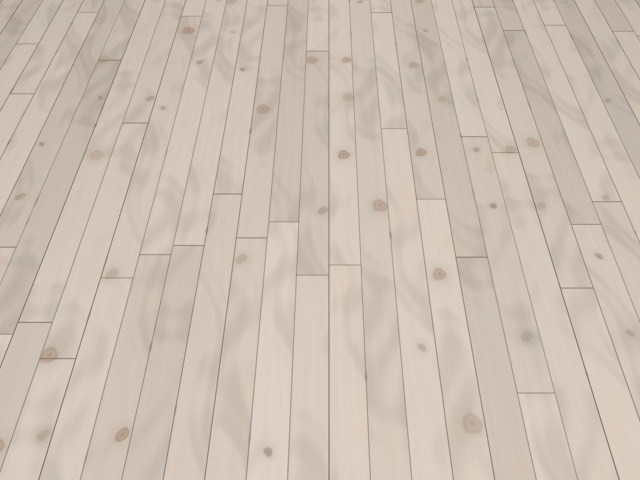
Write a Shadertoy shader that draws this texture.

```glsl
// A whitewashed pine floor seen in perspective, its boards running to a far vanishing point.
// Canvas points are projected onto the floor, split into columns and staggered boards,
// then given layered-sine stains and grain, cellular knots and thin dark seams.

float hash(vec2 p) {
    vec3 q = fract(p.xyx * vec3(0.1031, 0.1030, 0.0973));
    q += dot(q, q.yzx + 33.33);
    return fract((q.x + q.y) * q.z);
}

// Warped layers of sines, about 0 to 1
float cloud(vec2 p) {
    p += 0.8 * sin(p.yx * 1.7 + vec2(0.3, 1.9));
    return 0.5 + 0.25 * sin(p.x * 1.3 + p.y * 0.9)
               + 0.15 * sin(p.x * 2.9 - p.y * 2.1 + 1.0)
               + 0.10 * sin(p.x * 5.3 + p.y * 4.7);
}

// Soft line of the given half width
float seam(float dist, float halfWidth, float pixel) {
    return 1.0 - smoothstep(0.0, halfWidth + pixel, dist);
}

void mainImage(out vec4 fragColor, in vec2 fragCoord) {
    vec2 uv = fragCoord / iResolution.xy;
    float pixel = 1.0 / iResolution.x;

    // Floor plane: x counts board widths, y is distance at the same scale
    float depth = 1.0 / (1.97 - uv.y);
    float boardWidth = 0.0329 / depth;
    vec2 ground = vec2((uv.x - 0.514) / boardWidth, 40.0 * depth);

    // Staggered boards: one jittered joint in each slot of a column
    float column = floor(ground.x);
    float along = ground.y / 13.0 + 7.0 * hash(vec2(column, 3.0));
    float slot = floor(along);
    float joint = slot + 0.15 + 0.7 * hash(vec2(column, slot + 9.0));
    float board = slot + step(joint, along);
    float tone = hash(vec2(column, board + 31.0));
    vec2 shift = 40.0 * vec2(tone, hash(vec2(board, column + 17.0)));

    // Knots: at most one in each cell of a column
    vec2 cell = vec2(column, floor(ground.y / 2.5));
    float seed = hash(cell + 5.0);
    float present = step(0.75, hash(cell + 71.0));
    vec2 center = vec2(0.2 + 0.6 * hash(cell + 23.0), 0.35 + 0.3 * hash(cell + 47.0));
    vec2 offset = (fract(ground / vec2(1.0, 2.5)) - center) * vec2(1.0, 2.5);
    float radius = 0.09 + 0.2 * seed * seed;
    float reach = length(offset + 0.02 * sin(offset.yx * 14.0 + 6.0 * seed)) / radius;
    float halo = present * exp(-0.3 * reach * reach);
    float soft = 0.15 + pixel / boardWidth / radius;
    float disc = present * (1.0 - smoothstep(1.0 - soft, 1.0 + soft, reach));
    float ring = disc * smoothstep(0.45, 0.95, reach);
    float pith = disc * (1.0 - smoothstep(0.1, 0.6, reach));

    // Board tone, blotchy stains and duller far corners
    float stain = smoothstep(0.45, 0.95, cloud(ground * vec2(1.3, 0.7) + shift));
    float corner = uv.y * uv.y * (0.28 + 0.5 * abs(uv.x - 0.55));
    float shade = 0.36 * tone * tone + 0.36 * stain + corner + 0.2 * abs(uv.x - 0.5);
    vec3 color = mix(vec3(0.873, 0.818, 0.772), vec3(0.72, 0.675, 0.632), shade);
    float cool = cloud(ground.yx * vec2(0.4, 0.9) + shift.yx);
    color += vec3(-0.012, 0.0, 0.014) * (cool - 0.5);

    // Faint grain that bends around the knots
    float bend = 5.0 * cloud(ground * vec2(1.5, 0.25) + shift) + 9.0 * halo;
    color += 0.002 * sin(ground.x * 38.0 + bend);
    color += 0.004 * sin(ground.x * 13.0 - 1.6 * bend + ground.y * 0.6);

    // Grey smudge, brown rim and dark heart of each knot
    vec3 knotColor = mix(vec3(0.47, 0.43, 0.39), vec3(0.62, 0.48, 0.39), smoothstep(0.1, 0.6, seed));
    color = mix(color, vec3(0.69, 0.65, 0.58), 0.38 * halo);
    float knotStrength = 0.4 + 0.6 * hash(cell + 91.0);
    color = mix(color, knotColor, knotStrength * (0.3 * disc + 0.35 * ring + 0.3 * pith));

    // Seams between columns, fainter far away and widened here and there by splits
    float edge = floor(ground.x + 0.5);
    float edgeDist = abs(ground.x - edge) * boardWidth;
    float split = smoothstep(0.84, 0.98, cloud(vec2(edge * 7.3, ground.y * 0.8)));
    float edgeWidth = boardWidth * (0.008 + 0.022 * split);
    float near = mix(1.0, 0.65, uv.y);
    float edgeStrength = near * (0.38 + 0.37 * hash(vec2(edge, 83.0)) + 0.2 * split);
    color = mix(color, vec3(0.38, 0.34, 0.30), edgeStrength * seam(edgeDist, edgeWidth, pixel));

    // Joints across the board ends
    float jointDist = abs(along - joint) * 0.325 / (depth * depth) * iResolution.y / iResolution.x;
    float jointStrength = near * (0.4 + 0.3 * hash(vec2(slot, column + 61.0)));
    color = mix(color, vec3(0.43, 0.38, 0.33), jointStrength * seam(jointDist, boardWidth * 0.008, pixel));

    fragColor = vec4(color, 1.0);
}
```
